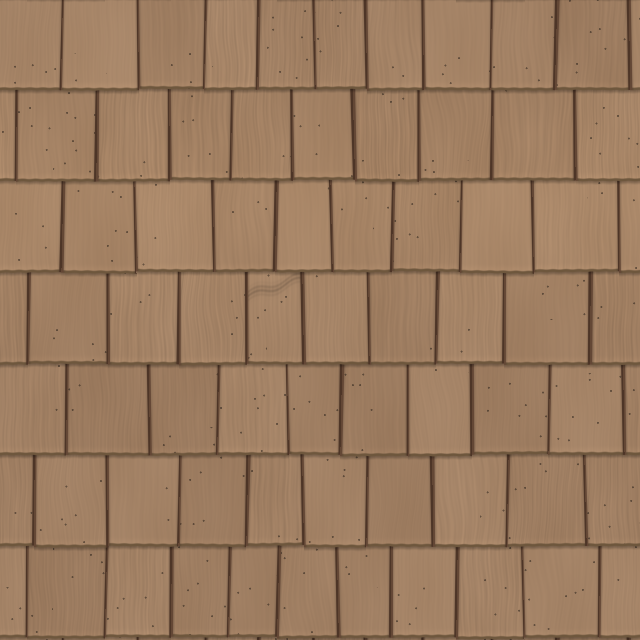
A WebGL 2 fragment shader for this texture:

```glsl
#version 300 es
precision highp float;

uniform vec2 u_resolution;
out vec4 fragColor;

const float TAU = 6.2831853;
const float ROWS = 7.0;
const float EDGE_LIFT = 0.003;
const vec3 WOOD_DARK = vec3(0.606, 0.478, 0.369);
const vec3 WOOD_LIGHT = vec3(0.652, 0.522, 0.408);
const vec3 GAP_DARK = vec3(0.27, 0.18, 0.13);
const vec3 GAP_BROWN = vec3(0.43, 0.31, 0.235);
const vec3 RIM = vec3(0.43, 0.34, 0.24);
const float ROW_SHIFT[7] = float[7](0.09, 0.018, 0.08, 0.036, 0.096, 0.037, 0.036);
const vec2 KNOT_SHINGLE = vec2(3.0, 3.0);

float hash(vec2 p) {
  vec3 q = fract(vec3(p.xyx) * vec3(0.1031, 0.1030, 0.0973));
  q += dot(q, q.yzx + 33.33);
  return fract((q.x + q.y) * q.z);
}

// Distance to the nearest scattered cell point
float cellular(vec2 p) {
  vec2 cell = floor(p);
  float nearest = 2.0;
  for (int j = -1; j <= 1; j++)
    for (int i = -1; i <= 1; i++) {
      vec2 c = cell + vec2(i, j);
      vec2 point = c + vec2(hash(c), hash(c + 57.3));
      nearest = min(nearest, distance(p, point));
    }
  return nearest;
}

float shinglesIn(float row) {
  return row < 0.5 || row > 5.5 ? 10.0 : 9.0;
}

// Centre and half width of a slightly slanted, tapering gap
vec2 gapAt(float row, float index, float v) {
  float count = shinglesIn(row);
  vec2 id = vec2(mod(index, count), row);
  float along = index / count;
  float x = ROW_SHIFT[int(row)] + along + 0.027 * sin(TAU * along + 0.5);
  x += 0.014 * (hash(id + 3.1) - 0.5);
  x += 0.008 * (hash(id + 8.7) - 0.5) * (v - 0.5);
  float taper = 1.0 + 0.7 * (hash(id + 5.9) - 0.5) * (v - 0.5);
  return vec2(x, mix(0.0017, 0.0036, hash(id + 12.4)) * taper);
}

// Wavy vertical growth lines with fine fibres
float grain(vec2 p, vec2 id) {
  float seed = hash(id + 21.0);
  float bend = mix(0.001, 0.007, pow(hash(id + 31.0), 3.0));
  float x = p.x + bend * sin(p.y * 24.0 + seed * TAU + p.x * 30.0);
  x += 0.0008 * sin(p.y * 71.0 + seed * 19.0);
  float f = mix(680.0, 1150.0, seed);
  float lines = sin(x * f + 2.0 * sin(x * 93.0 + seed * 9.0));
  lines += 0.6 * sin(x * f * 0.43 + seed * 40.0) + 0.5 * sin(x * f * 1.61);
  float fibre = cellular(vec2(x * 250.0, p.y * 14.0) + seed * 50.0) - 0.5;
  return 0.5 * lines + 1.3 * fibre;
}

vec3 woodColor(vec2 p, float v, float across, vec2 id) {
  float strength = mix(0.012, 0.042, pow(hash(id + 41.0), 1.6));
  vec3 color = mix(WOOD_DARK, WOOD_LIGHT, hash(id + 1.7));
  float glow = exp(-pow((p.y - 0.3) / 0.18, 2.0));
  color += vec3(0.028, 0.022, 0.013) * glow;
  color += 0.01 * sin(p.x * 41.0 + id.y * 2.0) * sin(p.y * 19.0 + id.x);
  color *= 1.0 + strength * grain(p, id);

  // Sparse pinholes
  float pinhole = 1.0 - smoothstep(0.025, 0.06, cellular(p * 27.0 + 4.0));
  pinhole *= step(0.55, hash(floor(p * 12.0)));
  color *= 1.0 - 0.4 * pinhole;

  // Curled grain beside a hidden knot
  float curl = v - 0.26 + 0.2 * across + 0.03 * sin(across * 9.0);
  float smear = exp(-pow(curl / 0.06, 2.0)) * (0.7 + 0.3 * sin(curl * 130.0));
  if (distance(id, KNOT_SHINGLE) < 0.5) color *= 1.0 - 0.17 * smear;
  return color;
}

// Colour of one course; bottom receives the lower edge of the shingle
vec3 course(vec2 p, float course, float px, out float bottom) {
  float row = mod(course, ROWS);
  float count = shinglesIn(row);
  float v = (p.y + EDGE_LIFT) * ROWS - course;
  float base = floor((p.x - ROW_SHIFT[int(row)]) * count);
  vec2 left = vec2(-1.0, 0.0), right = vec2(2.0, 0.0);
  vec2 id = vec2(0.0, row);
  for (float j = -2.0; j <= 2.0; j++) {
    vec2 gap = gapAt(row, base + j, v);
    if (gap.x <= p.x) {
      left = gap;
      id.x = mod(base + j, count);
    } else if (gap.x < right.x) right = gap;
  }
  float across = (p.x - left.x) / (right.x - left.x);
  bottom = (course + 1.0) / ROWS - EDGE_LIFT + 0.0035 * (hash(id + 61.0) - 0.5);
  bottom += 0.003 * (hash(id + 71.0) - 0.5) * (across - 0.5);
  bottom += 0.0004 * sin(p.x * 310.0 + id.x);

  // Face, pale lower lip and weathered rim
  float rise = bottom - p.y;
  vec3 color = woodColor(p, v, across, id);
  color *= 1.0 + 0.045 * (1.0 - smoothstep(0.003, 0.016, rise));
  color = mix(RIM, color, smoothstep(0.0025, 0.0045 + px, rise));

  // Side gaps, darkest beneath the shingle on their left
  float toLeft = p.x - left.x - left.y;
  float toRight = right.x - right.y - p.x;
  float inside = min(toLeft, toRight);
  color *= 1.0 - 0.1 * (1.0 - smoothstep(0.0, 0.004, inside));
  float lit = toLeft < toRight ? 0.75 : 0.2;
  vec3 gapColor = mix(GAP_DARK, GAP_BROWN, lit);
  return mix(gapColor, color, smoothstep(-px, px, inside));
}

void main() {
  vec2 p = gl_FragCoord.xy / u_resolution;
  p.y = 1.0 - p.y;
  float px = 0.7 / min(u_resolution.x, u_resolution.y);
  float lower = floor((p.y + EDGE_LIFT) * ROWS + 0.1);

  // The upper course overlaps and shades the lower one
  float bottom, unused;
  vec3 under = course(p, lower, px, unused);
  vec3 over = course(p, lower - 1.0, px, bottom);
  float drop = p.y - bottom;
  under *= mix(0.74, 1.0, smoothstep(0.0, 0.007, drop));
  vec3 color = mix(over, under, smoothstep(-px, px, drop));
  fragColor = vec4(color, 1.0);
}
```
